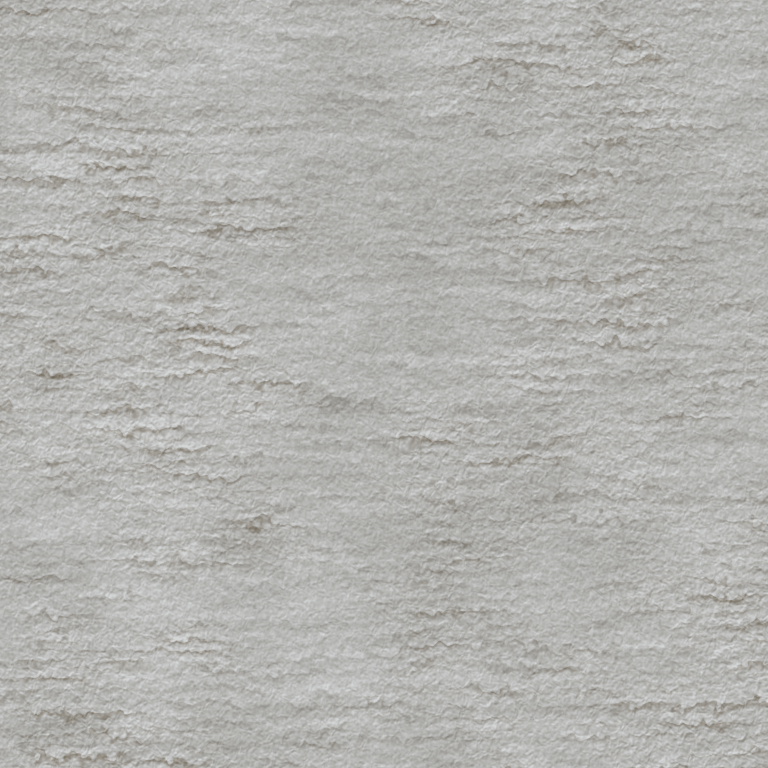
This texture is drawn by a Shadertoy shader. Its source:

```glsl
vec2 gradient(ivec2 cell) {
    uint h = uint(cell.x) * 1597334677u ^ uint(cell.y) * 3812015801u;
    h = (h ^ (h >> 15)) * 2246822519u;
    h = (h ^ (h >> 13)) * 3266489917u;
    float angle = float((h >> 8) & 65535u) * 6.28319 / 65536.0;
    return vec2(cos(angle), sin(angle));
}

float noise(vec2 p) {
    ivec2 c = ivec2(floor(p));
    vec2 f = fract(p);
    vec2 u = f * f * f * (f * (f * 6.0 - 15.0) + 10.0);
    float bottom = mix(dot(gradient(c), f),
                       dot(gradient(c + ivec2(1, 0)), f - vec2(1, 0)), u.x);
    float top = mix(dot(gradient(c + ivec2(0, 1)), f - vec2(0, 1)),
                    dot(gradient(c + ivec2(1, 1)), f - vec2(1, 1)), u.x);
    return 1.4 * mix(bottom, top, u.y);
}

// Plaster crumbs of several sizes, each octave turned against the last
float grainHeight(vec2 p) {
    mat2 turn = mat2(0.8, 0.6, -0.6, 0.8);
    p += 0.003 * vec2(noise(p * 70.0), noise(p * 70.0 + 31.7));
    float height = 0.7 * noise(p * vec2(48, 66));
    height += 0.65 * noise(turn * p * 105.0 + 7.3);
    height += 0.5 * noise(p * turn * 185.0 + 19.1);
    return height + 0.3 * noise(p * 270.0 + 43.0);
}

// Ragged horizontal ledges: x is the lit lip, y the shadow below it
vec2 ledges(vec2 p, float rows, float seed) {
    float phase = p.y * rows + seed
                + 0.9 * noise(p * vec2(2.5, 7) + seed)
                + 0.45 * noise(p * vec2(12, 22) + seed)
                + 0.35 * noise(p * vec2(44, 50) + seed)
                + 0.28 * noise(p * vec2(105, 110) + seed);
    float row = floor(phase);
    float f = phase - row;
    float lip = smoothstep(0.0, 0.1, f) * (1.0 - smoothstep(0.1, 0.55, f));
    float shadow = smoothstep(0.5, 0.88, f) * (1.0 - smoothstep(0.9, 1.0, f));
    float above = noise(vec2(p.x * 10.0, row * 7.37 + seed));
    float below = noise(vec2(p.x * 10.0, (row + 1.0) * 7.37 + seed));
    return vec2(lip * smoothstep(-0.4, 0.45, above),
                shadow * smoothstep(-0.4, 0.45, below));
}

void mainImage(out vec4 fragColor, in vec2 fragCoord) {
    vec2 p = fragCoord / iResolution.y;

    // Worn smooth areas against rough, crumbling ones
    float rough = smoothstep(-0.45, 0.55, noise(p * 2.6 + 4.2) + 0.7 * noise(p * vec2(7, 10) + 11.5));

    // Light falling from above and a little from the left
    float slope = grainHeight(p) - grainHeight(p + vec2(-0.0007, 0.002));
    float tone = slope * mix(0.085, 0.135, rough);

    // Soft stains, drawn-out streaks and fine speckle
    tone += 0.01 + 0.03 * noise(p * vec2(2.5, 3.5) + 23.0) + 0.022 * noise(p * vec2(8, 12) + 3.0);
    tone += 0.045 * noise(p * vec2(8, 46) + 0.5 * noise(p * 22.0));
    tone += 0.03 * noise(p * vec2(125, 145) + 83.0) + 0.034 * noise(p * 245.0 + 57.0);

    // Coarse and fine ledges
    vec2 ledge = ledges(p, 44.0, 5.3) + 0.5 * ledges(p, 71.0, 41.9);
    tone += ledge.x * mix(0.02, 0.038, rough);
    tone -= ledge.y * mix(0.05, 0.13, rough);

    // Scattered small pits
    float pit = smoothstep(0.5, 0.75, noise(p * vec2(55, 85) + 71.0)) * rough;
    tone -= 0.06 * pit;

    // Warm grey hollows, cooler raised plaster
    tone = clamp(tone, -0.28, 0.13);
    vec3 color = vec3(0.70, 0.70, 0.69) + tone * vec3(1.0, 1.06, 1.15);
    color += ledge.y * rough * vec3(0.014, 0.002, -0.012);
    fragColor = vec4(color, 1.0);
}
```
